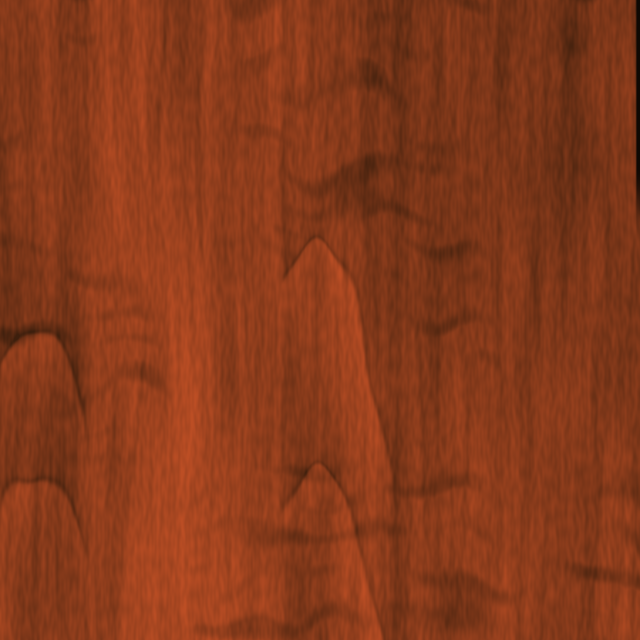
Write a WebGL 1 fragment shader that draws this texture.

```glsl
precision highp float;
// Polished red-brown wood: upright grain, arched growth rings and cross figure.

uniform vec2 u_resolution;

const vec3 DARK_WOOD = vec3(0.400, 0.180, 0.080);
const vec3 LIGHT_WOOD = vec3(0.670, 0.280, 0.130);
const vec3 EDGE_COLOR = vec3(0.060, 0.035, 0.015);
const float BASE_TONE = 0.50;

// Left edges of the veneer strips and the change of tone across each.
const vec4 SEAMS = vec4(0.140, 0.440, 0.615, 0.790);
const vec4 SEAM_STEPS = vec4(0.25, -0.25, -0.12, 0.03);
const float SEAM_SOFTNESS = 0.006;

const float BAND_AMOUNT = 0.45;
const float STREAK_AMOUNT = 0.38;
const float FIBRE_AMOUNT = 0.34;
const float PORE_AMOUNT = 0.32;
const float VEIN_AMOUNT = 0.40;
const float FIGURE_AMOUNT = 0.50;

const int ARCH_COUNT = 4;
const float ARCH_LINE_WIDTH = 0.005;
const float ARCH_LINE_AMOUNT = 0.30;
const float ARCH_GLOW_AMOUNT = 0.30;
const float ARCH_SHADE_AMOUNT = 0.22;

vec2 gradientAt(vec2 cell) {
  vec3 p = fract(cell.xyx * vec3(0.1031, 0.1030, 0.0973));
  p += dot(p, p.yzx + 33.33);
  float angle = 6.2832 * fract((p.x + p.y) * p.z);
  return vec2(cos(angle), sin(angle));
}

// Gradient noise, roughly -0.7 to 0.7.
float noise(vec2 p) {
  vec2 cell = floor(p);
  vec2 f = p - cell;
  vec2 w = f * f * f * (f * (f * 6.0 - 15.0) + 10.0);
  vec2 e = vec2(1.0, 0.0);
  float a = dot(gradientAt(cell), f);
  float b = dot(gradientAt(cell + e.xy), f - e.xy);
  float c = dot(gradientAt(cell + e.yx), f - e.yx);
  float d = dot(gradientAt(cell + e.xx), f - e.xx);
  return mix(mix(a, b, w.x), mix(c, d, w.x), w.y);
}

// Long dark veins along the zero lines of stretched noise.
float veins(vec2 p) {
  float ridge = abs(noise(vec2(p.x * 15.0, p.y * 0.9) + 41.3));
  float presence = smoothstep(-0.15, 0.30, noise(vec2(p.x * 7.0, p.y * 1.6) + 17.7));
  float strip = 0.35 + 0.65 * exp(-pow((p.x - 0.28) / 0.14, 2.0));
  return (1.0 - smoothstep(0.0, 0.10, ridge)) * presence * strip;
}

// Short dark smudges lying across the grain.
float crossFigure(vec2 p, float fibre) {
  float sway = noise(p * vec2(9.0, 4.0) + 5.1);
  float smudge = noise(vec2(p.x * 6.5, p.y * 24.0 + sway * 1.6) + 23.9);
  float patches = smoothstep(-0.15, 0.30, noise(p * vec2(5.0, 3.0) + 71.2));
  return smoothstep(0.02, 0.50, smudge + fibre * 0.25) * patches;
}

// Pointed growth rings: dark line, glow inside, shade outside.
float arches(vec2 p) {
  float tone = 0.0;
  vec2 bend = vec2(noise(p * vec2(3.0, 5.0) + 9.4) * 0.025,
                   noise(p * vec2(16.0, 4.0) + 3.8) * 0.05);
  for (int i = 0; i < ARCH_COUNT; i++) {
    float column = mod(float(i), 2.0);
    float row = floor(float(i) * 0.5);
    vec2 peak = vec2(0.055 + 0.435 * column,
                     0.27 + row * (0.21 + 0.14 * column));
    vec2 q = p + bend - peak;
    float x2 = q.x * q.x;
    float depth = -q.y - 16.0 * x2 - 700.0 * x2 * x2;
    float slope = 32.0 * q.x + 2800.0 * q.x * x2;
    float dist = depth / sqrt(1.0 + slope * slope);

    float line = exp(-pow(dist / ARCH_LINE_WIDTH, 2.0));
    float inside = smoothstep(-0.003, 0.005, dist);
    float glow = inside * exp(-max(dist, 0.0) / 0.06);
    float shade = (1.0 - inside) * exp(min(dist, 0.0) / 0.05);

    // Keep each arch in its strip and let its legs fade downward.
    float left = p.x - mix(0.0, SEAMS.y, column);
    float right = mix(SEAMS.x, 0.65, column) - p.x;
    float window = smoothstep(-0.004, 0.006, left) * smoothstep(-0.004, 0.015, right);
    window *= smoothstep(-0.55, -0.25, q.y);
    tone += window * (ARCH_GLOW_AMOUNT * glow - ARCH_LINE_AMOUNT * line
                      - ARCH_SHADE_AMOUNT * shade);
  }
  return tone;
}

void main() {
  vec2 uv = gl_FragCoord.xy / u_resolution;

  // Slow drift keeps the grain from running perfectly straight.
  vec2 p = uv;
  p.x += 0.030 * noise(vec2(uv.x * 3.0, uv.y * 1.7) + 12.6);

  float band = noise(vec2(p.x * 6.0, p.y * 1.1) + 2.3);
  float streak = noise(vec2(p.x * 27.0, p.y * 1.8) + 31.7);
  float fibre = noise(vec2(p.x * 90.0, p.y * 6.0) + 57.1);
  float pore = noise(vec2(uv.x * 190.0, uv.y * 42.0) + 83.5);

  vec4 strips = smoothstep(SEAMS - SEAM_SOFTNESS, SEAMS + SEAM_SOFTNESS,
                           vec4(uv.x + 0.25 * (p.x - uv.x)));
  float tone = BASE_TONE + dot(strips, SEAM_STEPS);
  tone += 0.16 * (0.5 - uv.y);
  tone += BAND_AMOUNT * band + STREAK_AMOUNT * streak;
  tone += FIBRE_AMOUNT * fibre + PORE_AMOUNT * pore;
  tone += arches(uv);
  tone -= VEIN_AMOUNT * veins(p);
  tone -= FIGURE_AMOUNT * crossFigure(uv, fibre);

  vec3 color = mix(DARK_WOOD, LIGHT_WOOD, clamp(tone, -0.6, 1.25));

  // Thin shadow where the board ends at the upper right.
  float boardEnd = smoothstep(0.992, 0.996, uv.x) * smoothstep(0.62, 0.74, uv.y);
  gl_FragColor = vec4(mix(color, EDGE_COLOR, boardEnd), 1.0);
}
```
